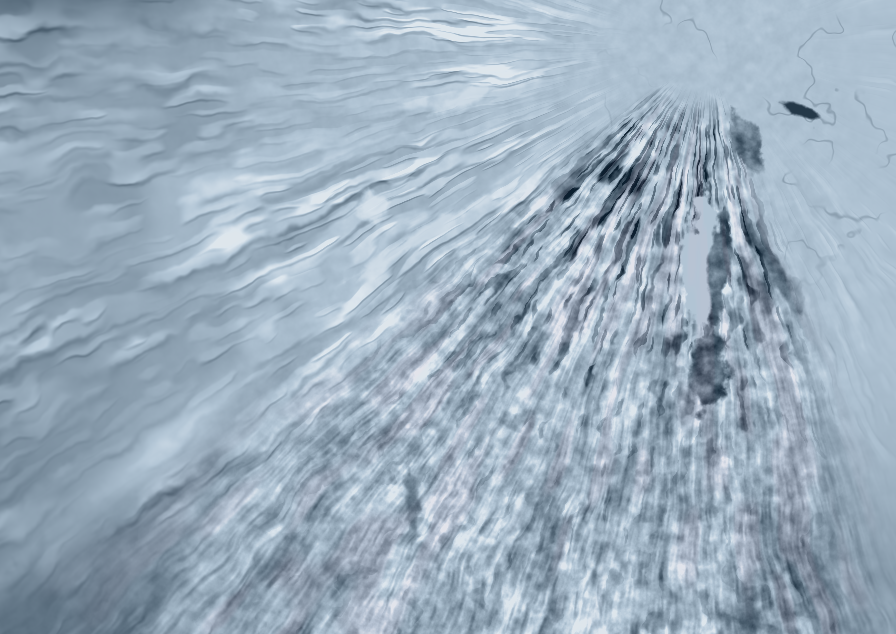
Reproduce this texture procedurally as a Shadertoy shader.

```glsl
// Fractured ice: a fan of fine fibres bursts from an apex at the upper right.
// Noise stretched along polar rays gives the fibres, soft streaks and cracks;
// a few tilted shards sit on top, and detail softens away from the focus.

const vec2  APEX = vec2(1.116, 0.926);    // origin of the rays, in canvas heights
const float RAY_SHEAR = 0.12;             // extra slope of the rays on the left
const float RAY_WOBBLE = 0.04;            // how much the rays bend
const vec2  FAN_LEFT = vec2(-1.04, -0.80);
const vec2  FAN_RIGHT = vec2(0.20, 0.42);
const float STREAK_LIGHT = 0.12;
const float STREAK_SHADE = 0.13;
const float FIBRE_CONTRAST = 0.14;
const float CRACK_DEPTH = 0.27;
const float GRAIN = 0.27;
const vec3  COLD_TINT = vec3(-0.077, 0.0, 0.064);
const vec3  WARM_TINT = vec3(0.022, -0.006, -0.004);

float hash(vec2 p) {
    return fract(sin(dot(p, vec2(127.1, 311.7))) * 43758.5453);
}
float noise(vec2 p) {
    vec2 i = floor(p), f = fract(p);
    f = f * f * (3.0 - 2.0 * f);
    return mix(mix(hash(i), hash(i + vec2(1, 0)), f.x),
               mix(hash(i + vec2(0, 1)), hash(i + vec2(1, 1)), f.x), f.y);
}
float fbm(vec2 p) {
    float sum = 0.0, amp = 0.5;
    for (int i = 0; i < 4; i++, amp *= 0.5) {
        sum += amp * noise(p);
        p = mat2(1.6, 1.2, -1.2, 1.6) * p + 7.3;
    }
    return sum / 0.9375;
}

// Ragged pointed lens whose long axis is turned by tilt
float shard(vec2 p, vec2 centre, vec2 halfSize, float tilt, float blur) {
    float c = cos(tilt), s = sin(tilt);
    vec2 q = abs(mat2(c, -s, s, c) * (p - centre)) / halfSize;
    float edge = mix(length(q), q.x + q.y, 0.5) + 1.2 * (fbm(p * 50.0) - 0.5);
    return 1.0 - smoothstep(1.0 - blur, 1.0 + blur, edge);
}

// Broad background light with a pale ridge at the lower left
float backdrop(vec2 p) {
    float v = mix(0.63, 0.755, smoothstep(0.0, 0.85, p.x));
    vec2 corner = p - vec2(0.08, 1.02);
    v -= 0.20 * exp(-dot(corner, corner * vec2(9.0, 260.0)));
    v -= 0.17 * exp(-14.0 * dot(p, p));
    v += 0.11 * exp(-700.0 * pow(p.y - 0.08 - 0.84 * p.x, 2.0)) * (1.0 - smoothstep(0.25, 0.5, p.x));
    return v - 0.14 * (1.0 - smoothstep(0.0, 0.45, p.y)) * smoothstep(1.05, 1.35, p.x);
}

// Clumps of pale ridges along the rays, each shaded on its lower side
float streaks(vec2 ray, vec2 p, float focus) {
    float sum = 0.0, freq = 20.0;
    float bend = 1.6 * fbm(p * 15.0), soft = mix(0.2, 0.09, focus);
    float clump = smoothstep(0.36, 0.62, fbm(vec2(ray.x * 9.0, ray.y * 3.5) + 5.0));
    for (int i = 0; i < 3; i++, freq *= 1.9) {
        vec2 q = vec2(ray.x * freq + bend, ray.y * freq * 0.3) + float(i) * 19.0;
        float ridge = smoothstep(0.64 - soft, 0.64 + soft, noise(q));
        float above = smoothstep(0.64 - soft, 0.64 + soft, noise(q - vec2(0.3, 0.0)));
        sum += STREAK_LIGHT * (ridge - 0.15) - STREAK_SHADE * max(above - ridge, 0.0);
    }
    return sum * mix(0.3, 1.0, clump);
}

// Dense radial fibres; layers too fine for their radius fade out
float fibres(vec2 ray) {
    float sum = 0.0, freq = 32.0;
    for (int i = 0; i < 4; i++, freq *= 1.9) {
        float n = noise(vec2(ray.x * freq, ray.y * freq * 0.16) + float(i) * 17.0);
        sum += (n - 0.5) * smoothstep(0.001, 0.004, ray.y / freq);
    }
    return sum;
}

void mainImage(out vec4 fragColor, in vec2 fragCoord) {
    vec2 p = fragCoord / iResolution.y;
    vec2 d = p - APEX;
    d.y -= RAY_SHEAR * min(d.x, 0.0);
    vec2 ray = vec2(atan(d.x, -d.y) + RAY_WOBBLE * (fbm(p * 8.0) - 0.5), length(d));
    float focus = smoothstep(0.1, 0.75, p.x) * (1.0 - smoothstep(1.2, 1.42, p.x));
    float fan = smoothstep(FAN_LEFT.x, FAN_LEFT.y, ray.x)
              * (1.0 - smoothstep(FAN_RIGHT.x, FAN_RIGHT.y, ray.x)) * smoothstep(0.06, 0.17, ray.y);
    float core = fan * (1.0 - smoothstep(0.25, 0.7, ray.y));
    float open = (1.0 - 0.5 * fan) * smoothstep(0.1, 0.4, ray.y) * (1.0 - 0.8 * smoothstep(0.9, 1.1, p.x));

    // Streaks, fibres and dark fissures at two scales
    float v = backdrop(p) + open * streaks(ray, p, focus) - 0.025 * fan;
    v += fan * FIBRE_CONTRAST * mix(0.7, 1.2, focus) * fibres(ray);
    float jag = fbm(p * 34.0);
    float fissure = noise(vec2(ray.x * 32.0 + 2.2 * jag, ray.y * 17.0));
    float fine = noise(vec2(ray.x * 64.0 + 3.0 * jag, ray.y * 30.0) + 9.0);
    v -= CRACK_DEPTH * (core + 0.12 * fan) * smoothstep(0.60, 0.78, fissure);
    v -= CRACK_DEPTH * (0.8 * core + 0.35 * fan * focus) * smoothstep(0.64, 0.8, fine);
    v += 0.08 * core * smoothstep(0.4, 0.2, fissure);
    v += GRAIN * (fbm(p * 66.0) - 0.5) * (0.25 + fan) * (0.25 + focus);

    // Short thin cracks in the clear upper right
    float vein = abs(fbm(p * 11.0 + 3.0) - 0.5);
    v -= 0.12 * (1.0 - smoothstep(0.0, 0.02, vein)) * smoothstep(0.85, 1.1, p.x)
       * (1.0 - fan) * smoothstep(0.4, 0.7, noise(p * 17.0)) * smoothstep(0.45, 0.7, p.y);

    // Bright slivers
    v = mix(v, 0.77, shard(p, vec2(1.107, 0.585), vec2(0.030, 0.13), -0.06, 0.12));
    v = mix(v, 0.87, 0.8 * shard(p, vec2(0.673, 0.631), vec2(0.13, 0.012), 0.53, 0.4));
    v = mix(v, 0.87, 0.8 * shard(p, vec2(0.738, 0.847), vec2(0.056, 0.014), 0.45, 0.35));
    v = mix(v, 0.90, 0.8 * shard(p, vec2(0.587, 0.675), vec2(0.027, 0.022), 0.2, 0.4));

    // Dark chips
    float facet = 0.37 + 0.6 * (fbm(p * 60.0) - 0.5);
    v = mix(v, facet, shard(p, vec2(1.118, 0.413), vec2(0.032, 0.07), -0.1, 0.2));
    v = mix(v, facet, 0.9 * shard(p, vec2(1.136, 0.59), vec2(0.015, 0.10), -0.1, 0.25));
    v = mix(v, facet + 0.08, shard(p, vec2(1.177, 0.775), vec2(0.024, 0.055), 0.4, 0.2));
    v = mix(v, 0.22, shard(p, vec2(1.260, 0.827), vec2(0.034, 0.010), -0.35, 0.3));
    v = mix(v, facet, 0.8 * shard(p, vec2(1.225, 0.57), vec2(0.012, 0.07), 0.5, 0.4));
    v = mix(v, facet, 0.7 * shard(p, vec2(0.650, 0.21), vec2(0.014, 0.05), 0.1, 0.4));
    v = mix(v, facet, 0.7 * shard(p, vec2(1.180, 0.02), vec2(0.045, 0.022), -0.2, 0.5));

    // Cold tone, paling in the highlights, with faint warm flecks in the fan
    vec3 col = clamp(v, 0.12, 0.9) + COLD_TINT * (1.0 - 0.6 * smoothstep(0.75, 0.95, v));
    col += WARM_TINT * fan * smoothstep(0.5, 0.75, noise(vec2(ray.x * 30.0, ray.y * 9.0) + 41.0));
    fragColor = vec4(col, 1.0);
}
```
